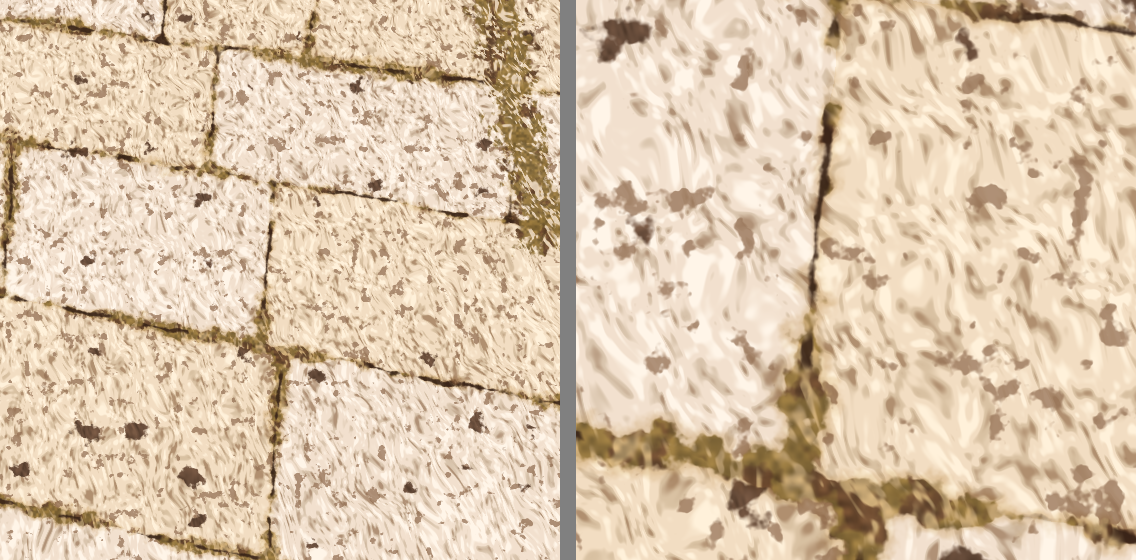
Left, the full canvas; right, a detail of the centre.
Reproduce this texture procedurally as a Shadertoy shader.

```glsl
// Weathered granite paving in perspective, with mossy joints and dark lichen spots.

// Courses: joint k crosses the left side at START + SPAN * GROWTH^k (measured downward)
const float START = -0.657, SPAN = 0.690, GROWTH = 1.31;
const float SLOPE = 0.135, SLOPE_STEP = 0.03;
// Main and secondary upright joint of each course, top to bottom
const vec2 UPRIGHTS[5] = vec2[5](vec2(0.295, 0.56), vec2(0.38, 0.92),
    vec2(0.475, 0.015), vec2(0.49, 1.25), vec2(0.50, 1.30));
const float LEAN = -0.022;
const float CORNER = 0.022;
const float JOINT_MIN = 0.0005, JOINT_VARY = 0.0105, JOINT_RAGGED = 0.026;
const float BAND_X = 0.885, BAND_SLOPE = 0.21, BAND_HALF = 0.036, BAND_END = 0.45;
const float SPOT_GRID = 10.0, SPOT_CHANCE = 0.42;
const vec2 GRAIN = vec2(150.0, 95.0);

const vec3 GLINT = vec3(1.00, 0.96, 0.90);
const vec3 LIGHT = vec3(0.95, 0.88, 0.80);
const vec3 MID = vec3(0.85, 0.77, 0.67);
const vec3 SHADE = vec3(0.69, 0.57, 0.46);
const vec3 MOSS = vec3(0.53, 0.42, 0.21);
const vec3 DRY_MOSS = vec3(0.72, 0.60, 0.41);
const vec3 SOIL = vec3(0.39, 0.26, 0.16);
const vec3 CRACK = vec3(0.20, 0.12, 0.08);
const vec3 LICHEN = vec3(0.36, 0.25, 0.18);
const vec3 RUST = vec3(0.58, 0.44, 0.33);

float hash(vec2 p) {
    vec3 q = fract(p.xyx * vec3(0.1031, 0.1030, 0.0973));
    q += dot(q, q.yzx + 33.33);
    return fract((q.x + q.y) * q.z);
}

float noise(vec2 p) {
    vec2 i = floor(p), f = fract(p);
    f = f * f * (3.0 - 2.0 * f);
    return mix(mix(hash(i), hash(i + vec2(1, 0)), f.x),
               mix(hash(i + vec2(0, 1)), hash(i + vec2(1, 1)), f.x), f.y);
}

float fbm(vec2 p) {
    float sum = 0.0, amp = 0.533;
    for (int i = 0; i < 4; i++) {
        sum += amp * noise(p);
        p = mat2(1.6, 1.2, -1.2, 1.6) * p + 7.3;
        amp *= 0.5;
    }
    return sum;
}

// Height of course joint k at x
float courseLine(float k, float x) {
    return START + SPAN * pow(GROWTH, k) + x * (SLOPE + SLOPE_STEP * k);
}

// Inverse of courseLine by fixed-point iteration
float courseAt(vec2 p) {
    float k = 1.0;
    for (int i = 0; i < 5; i++)
        k = log((p.y - START - p.x * (SLOPE + SLOPE_STEP * k)) / SPAN) / log(GROWTH);
    return k;
}

// x: inward distance to the rounded stone edge, y: 1 for a pale stone
vec2 paving(vec2 p) {
    float k = courseAt(p), row = floor(k);
    vec2 joints = UPRIGHTS[clamp(int(row) + 1, 0, 4)] + LEAN * (k - row - 0.5);
    float across = min(abs(p.x - joints.x), abs(p.x - joints.y));
    float along = min(p.y - courseLine(row, p.x), courseLine(row + 1.0, p.x) - p.y);
    vec2 q = CORNER - vec2(across, along);
    float edge = CORNER - length(max(q, 0.0)) - min(max(q.x, q.y), 0.0);
    return vec2(edge, mod(row + step(joints.x, p.x), 2.0));
}

// Flaky mineral grain, growing toward the viewer
float grainAt(vec2 p) {
    vec2 q = p * mix(1.2, 0.85, p.y);
    q += 0.022 * vec2(noise(q * 32.0), noise(q * 32.0 + 40.0));
    q = mat2(0.95, 0.31, -0.31, 0.95) * q * GRAIN;
    return 0.56 * noise(q) + 0.44 * noise(q * 1.9 + 17.0);
}

// Ragged lichen spots, one possible per grid cell
float lichen(vec2 p) {
    vec2 fray = vec2(fbm(p * 65.0), fbm(p * 65.0 + 9.0)) - 0.5;
    vec2 g = (p + 0.034 * fray) * SPOT_GRID;
    vec2 cell = floor(g);
    vec2 centre = 0.28 + 0.44 * vec2(hash(cell + 3.1), hash(cell + 8.7));
    float size = mix(0.05, 0.20, pow(hash(cell + 21.0), 1.5)) * mix(0.8, 1.1, p.y);
    float d = length((fract(g) - centre) * vec2(0.85, 1.1)) - size;
    return (1.0 - smoothstep(-0.03, 0.03, d)) * step(hash(cell + 55.0), SPOT_CHANCE);
}

void mainImage(out vec4 fragColor, in vec2 fragCoord) {
    vec2 p = fragCoord / iResolution.xy;
    p.y = 1.0 - p.y;
    float soft = 0.0015 + 0.7 / iResolution.y;
    float rough = fbm(p * 70.0), patches = fbm(p * 6.0 + 4.0), grain = grainAt(p);

    // Stones: grain in four tones, shifted per stone and by broad stains
    vec2 warped = p + 0.016 * (vec2(fbm(p * 14.0), fbm(p * 14.0 + 31.0)) - 0.5);
    vec2 stone = paving(warped);
    float tone = grain + 0.05 + 0.04 * (stone.y - 0.5) + 0.14 * (patches - 0.5);
    vec3 color = mix(SHADE, MID, smoothstep(0.18, 0.36, tone));
    color = mix(color, LIGHT, smoothstep(0.36, 0.49, tone));
    color = mix(color, GLINT, smoothstep(0.60, 0.80, tone));
    color *= mix(vec3(1.0, 0.985, 0.95), vec3(1.0, 1.0, 1.01), stone.y);

    // Lichen and small rusty specks
    float specks = smoothstep(0.67, 0.75, fbm(p * 60.0 + 60.0));
    color = mix(color, RUST, 0.75 * specks);
    color = mix(color, LICHEN * (0.7 + 0.6 * grain), 0.92 * lichen(p));

    // Joints: faint stain, then ragged moss and soil, then a broken dark crack
    float edge = stone.x + JOINT_RAGGED * (rough - 0.5);
    float width = JOINT_MIN + JOINT_VARY * smoothstep(0.3, 0.7, noise(p * 8.0 + 2.0));
    vec3 filling = mix(SOIL, MOSS, smoothstep(0.34, 0.50, fbm(p * 50.0 + 13.0)));
    filling = mix(filling, DRY_MOSS, smoothstep(0.45, 0.66, grain));
    filling *= 0.8 + 0.4 * noise(p * 210.0);
    color *= mix(vec3(0.92, 0.87, 0.78), vec3(1.0), smoothstep(width, width + 0.010, edge));
    color = mix(color, filling, 0.93 * (1.0 - smoothstep(width - soft, width + soft, edge)));
    float crackEdge = stone.x + 0.010 * (rough - 0.5);
    float crack = (1.0 - smoothstep(0.0005, 0.0005 + 1.5 * soft, crackEdge))
                * smoothstep(0.44, 0.56, fbm(p * 22.0 + 80.0));
    color = mix(color, CRACK, 0.85 * crack);

    // Overgrown band at the right
    float band = abs(p.x - BAND_X - BAND_SLOPE * min(p.y, 0.38)) - BAND_HALF;
    band = max(band, p.y - BAND_END) + 0.09 * (rough - 0.5) + 0.05 * (patches - 0.5);
    vec3 growth = mix(filling, LIGHT, 0.75 * smoothstep(0.56, 0.70, grain));
    color = mix(color, growth, 0.92 * (1.0 - smoothstep(-0.008, 0.008, band)));

    fragColor = vec4(color, 1.0);
}
```
